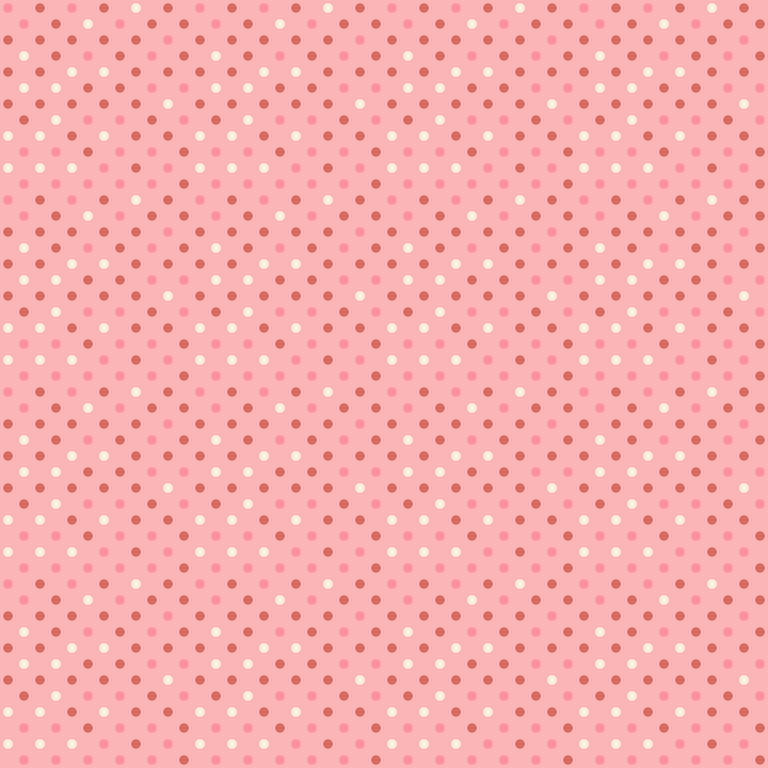
This pattern is drawn by a WebGL 2 fragment shader. Its source:

```glsl
#version 300 es
precision highp float;
// Staggered polka dots in cream, brick red and rose on soft pink, in a 4 x 4 repeat.

uniform vec2 u_resolution;
out vec4 outColor;

const float REPEATS = 4.0;          // repeats across and down
const float CELLS = 6.0;            // cells per repeat, two dots in each cell
const float DOT_RADIUS = 0.148;     // in cells
const float CREAM_SHARE = 0.21;

const vec3 GROUND = vec3(0.984, 0.710, 0.718);
const vec3 ROSE = vec3(0.985, 0.570, 0.620);
const vec3 BRICK = vec3(0.850, 0.415, 0.375);
const vec3 CREAM = vec3(0.985, 0.940, 0.870);

float hash(vec2 p) {
    return fract(sin(dot(p, vec2(127.1, 311.7))) * 43758.5453);
}

// Random dot colour; brickShare sets how often brick appears.
vec3 dotColor(vec2 cell, float seed, float brickShare) {
    float pick = hash(mod(cell, CELLS) + seed);
    if (pick < CREAM_SHARE) return CREAM;
    return pick < CREAM_SHARE + brickShare ? BRICK : ROSE;
}

// Smooth coverage of one dot.
float dotMask(vec2 local, vec2 center, float pixel) {
    float d = length(local - center) - DOT_RADIUS;
    return 1.0 - smoothstep(-0.75 * pixel, 0.75 * pixel, d);
}

void main() {
    vec2 grid = gl_FragCoord.xy / u_resolution * REPEATS * CELLS;
    float pixel = REPEATS * CELLS / min(u_resolution.x, u_resolution.y);
    vec2 cell = floor(grid);
    vec2 local = fract(grid);

    // Lower rows are mostly rose, upper rows mostly brick.
    vec3 color = GROUND;
    color = mix(color, dotColor(cell, 3.7, 0.25), dotMask(local, vec2(0.75, 0.25), pixel));
    color = mix(color, dotColor(cell, 19.3, 0.50), dotMask(local, vec2(0.25, 0.75), pixel));

    outColor = vec4(color, 1.0);
}
```
